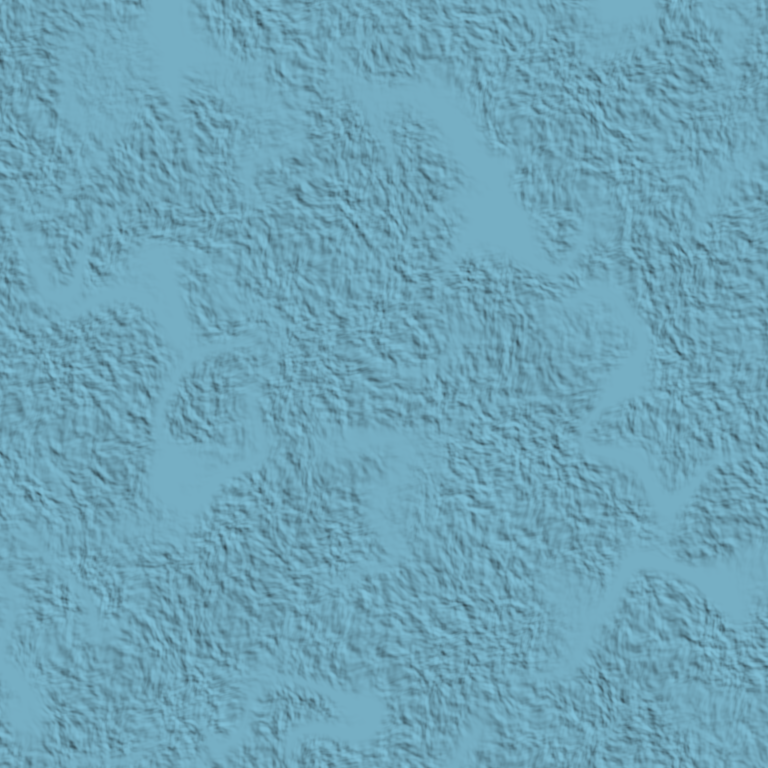
Give the GLSL for this texture, as a WebGL 2 fragment shader.

```glsl
#version 300 es
precision highp float;
// Soft blue embossed skin: fine wrinkled relief fading into smooth winding patches.

#define BASE_COLOR vec3(0.463, 0.686, 0.769)
#define GRAIN_FREQ 88.0
#define PATCH_FREQ 5.5
#define PATCH_EDGE 0.27
#define WARP_AMOUNT 0.02
#define LIGHT_DIR vec2(0.72, 0.69)
#define SLOPE_STEP 0.003
#define SLOPE_GAIN 1.6
#define RELIEF 0.076
#define SHADE_DEPTH 0.078

uniform vec2 u_resolution;
out vec4 fragColor;

// Random unit vector for a lattice cell
vec2 cellGradient(vec2 cell) {
    uvec2 q = uvec2(ivec2(cell) + 4096);
    uint h = q.x * 73856093u ^ q.y * 19349663u;
    h = (h ^ (h >> 15)) * 73244475u;
    h = (h ^ (h >> 13)) * 73244475u;
    h ^= h >> 16;
    float angle = float(h & 65535u) / 65536.0 * 6.28319;
    return vec2(cos(angle), sin(angle));
}

// Gradient noise, roughly -0.7 to 0.7
float noise(vec2 p) {
    vec2 i = floor(p), f = p - i;
    vec2 w = f * f * f * (f * (f * 6.0 - 15.0) + 10.0);
    vec2 e = vec2(1.0, 0.0);
    float a = dot(cellGradient(i), f);
    float b = dot(cellGradient(i + e.xy), f - e.xy);
    float c = dot(cellGradient(i + e.yx), f - e.yx);
    float d = dot(cellGradient(i + e.xx), f - e.xx);
    return mix(mix(a, b, w.x), mix(c, d, w.x), w.y);
}

vec2 noise2(vec2 p) {
    return vec2(noise(p), noise(p + vec2(37.3, 91.7)));
}

// Bends the grain so that its strokes change direction from place to place
vec2 warp(vec2 p) {
    return p + WARP_AMOUNT * noise2(p * 8.0) + 0.3 * WARP_AMOUNT * noise2(p * 27.0 + 11.0);
}

// Wrinkle height; each octave contributes a comparable slope
float grainHeight(vec2 p) {
    vec2 q = warp(p) * GRAIN_FREQ;
    float coarse = noise(q * 0.5 + 5.2) * 0.9;
    float medium = noise(q) * 0.85;
    float fine = noise(q * 1.9 + 17.9) * 0.28;
    return (coarse + medium + fine) / GRAIN_FREQ;
}

// 0 in the smooth winding patches, 1 where the grain is strongest
float grainMask(vec2 p) {
    vec2 q = p * PATCH_FREQ + 3.7;
    q += 0.5 * noise2(q * 1.3 + 31.0);
    float winding = noise(q) + 0.5 * noise(q * 2.0 + 21.0);
    float breaks = 0.07 + 0.35 * noise(q * 0.9 + 53.0);
    return smoothstep(-0.04, PATCH_EDGE, abs(winding) + breaks);
}

void main() {
    vec2 p = gl_FragCoord.xy / u_resolution.y;

    // Slope of the relief towards the light
    vec2 stepVec = 0.5 * SLOPE_STEP * LIGHT_DIR;
    float slope = (grainHeight(p - stepVec) - grainHeight(p + stepVec)) / SLOPE_STEP;
    slope *= SLOPE_GAIN;

    // Shadows deepen a little more than highlights brighten
    float mask = grainMask(p);
    float shade = 1.0 - mask * (SHADE_DEPTH - RELIEF * slope + 0.008 * slope * slope);

    // Broad, faint drift in brightness
    shade += 0.04 * mask * noise(p * 7.0 + 71.0);

    fragColor = vec4(BASE_COLOR * shade, 1.0);
}
```
